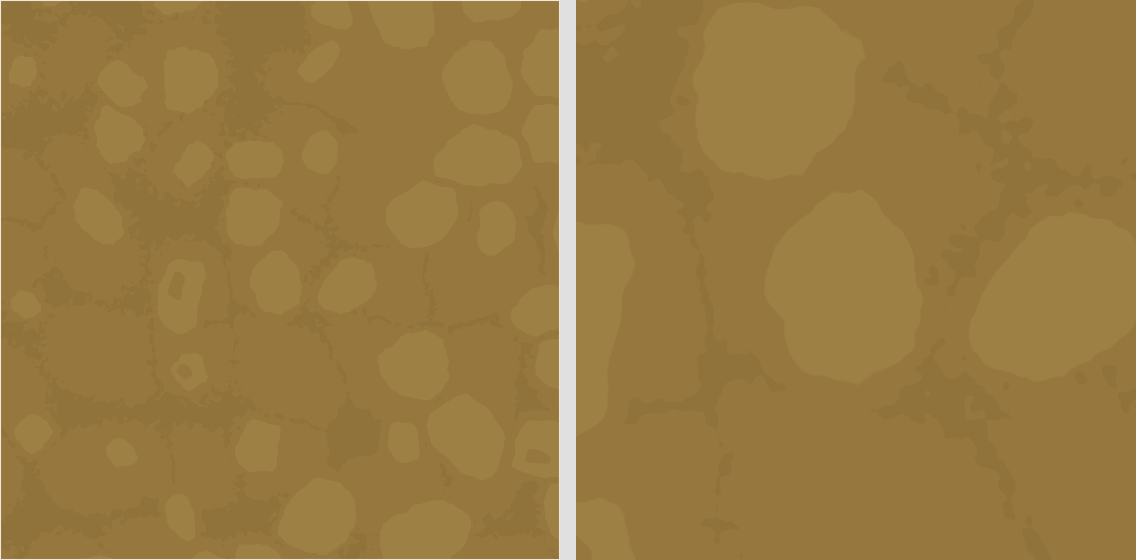
Left: the whole. Right: its middle third, enlarged.
This texture is drawn by a Shadertoy shader. Its source:

```glsl
// Ochre ground of rounded, softly angular pebbles in three close flat tones.
// Scattered warped ellipses form the pebbles; gradient noise frays the
// joints between them. A hairline pale frame closes the canvas.

const vec3 JOINT = vec3(0.565, 0.451, 0.227);
const vec3 GROUND = vec3(0.588, 0.471, 0.247);
const vec3 PEBBLE = vec3(0.612, 0.502, 0.268);
const vec3 FRAME = vec3(0.93, 0.91, 0.86);

vec2 hash2(vec2 p) {
    vec3 q = fract(p.xyx * vec3(0.1031, 0.1030, 0.0973));
    q += dot(q, q.yzx + 33.33);
    return fract((q.xx + q.yz) * q.zy);
}

float cornerSlope(vec2 cell, vec2 offset) {
    float angle = 6.2832 * hash2(cell + 71.0).x;
    return dot(vec2(cos(angle), sin(angle)), offset);
}

float gradientNoise(vec2 p) {
    vec2 i = floor(p), f = fract(p);
    vec2 u = f * f * f * (f * (f * 6.0 - 15.0) + 10.0);
    vec2 e = vec2(0.0, 1.0);
    float low = mix(cornerSlope(i, f), cornerSlope(i + e.yx, f - e.yx), u.x);
    float high = mix(cornerSlope(i + e, f - e), cornerSlope(i + 1.0, f - 1.0), u.x);
    return mix(low, high, u.y);
}

vec2 noise2(vec2 p) {
    return vec2(gradientNoise(p), gradientNoise(p + 37.4));
}

// Approximate distance to a slightly squared ellipse
float roundedStone(vec2 p, vec2 radii) {
    vec2 q = pow(abs(p) / radii, vec2(2.5));
    return (pow(q.x + q.y, 0.4) - 1.0) * min(radii.x, radii.y);
}

// Distance, in canvas units, to scattered stones kept apart by a gap.
// The share of filled cells runs from shares.x at the left to shares.y.
float stones(vec2 p, float cells, vec2 shares, vec2 sizes, float gap, float hollowShare, float seed) {
    vec2 g = p * cells, home = floor(g);
    float nearest = 2.0, second = 2.0;
    for (int y = -1; y <= 1; y++)
    for (int x = -1; x <= 1; x++) {
        vec2 cell = home + vec2(x, y);
        vec2 place = hash2(cell + seed);
        vec2 kind = hash2(cell + seed + 13.0);
        vec2 form = hash2(cell + seed + 29.0);
        float across = clamp((cell.x + 0.5) / cells, 0.0, 1.0);
        if (kind.x > mix(shares.x, shares.y, across)) continue;

        vec2 q = g - cell - 0.5 - 0.45 * (place - 0.5);
        float angle = 3.1416 * form.x;
        float c = cos(angle), s = sin(angle);
        q = mat2(c, -s, s, c) * q;
        float size = mix(sizes.x, sizes.y, clamp(kind.y + 0.4 * (across - 0.5), 0.0, 1.0));
        vec2 radii = size * vec2(1.15, mix(0.65, 1.05, form.y));
        float d = roundedStone(q, radii);
        if (fract(kind.x * 57.0) < hollowShare) {
            float hollow = roundedStone(q - 0.2 * radii, radii * mix(0.2, 0.6, place.x));
            d = max(d, -hollow);
        }
        second = min(second, max(nearest, d));
        nearest = min(nearest, d);
    }
    return max(nearest, gap + nearest - second) / cells;
}

float cover(float distance, float softness) {
    return 1.0 - smoothstep(-softness, softness, distance);
}

void mainImage(out vec4 fragColor, in vec2 fragCoord) {
    vec2 uv = fragCoord / iResolution.xy;
    float soft = max(0.0007, 0.5 / iResolution.y);

    // Bent outlines
    vec2 p = uv + 0.022 * noise2(uv * 10.0) + 0.008 * noise2(uv * 32.0);

    // Fine mottling, strongest toward the left
    float grain = gradientNoise(uv * 75.0) + 0.5 * gradientNoise(uv * 140.0 + 9.0);
    float rough = smoothstep(-0.5, 0.4, gradientNoise(uv * 4.0 + 5.0) + 0.35 - 0.6 * uv.x);

    // Light pebbles and the broader mid-tone patches that surround them
    float light = stones(p, 7.5, vec2(0.5, 0.85), vec2(0.18, 0.52), 0.1, 0.07, 90.0);
    light += 0.004 * rough * grain;
    float patches = stones(p + 0.3, 5.5, vec2(1.0), vec2(0.32, 0.54), 0.06, 0.0, 210.0);
    float calm = 0.28 - length((uv - vec2(0.93, 0.95)) * vec2(0.75, 1.0));
    float ground = min(min(patches, light - 0.009), -calm);
    ground += mix(0.004, 0.024, rough) * grain - 0.006;

    vec3 color = mix(JOINT, GROUND, cover(ground, soft));
    color = mix(color, PEBBLE, cover(light, soft));

    // Pale hairline frame
    vec2 margin = min(uv, 1.0 - uv);
    color = mix(color, FRAME, cover(min(margin.x, margin.y) - 0.002, soft));
    fragColor = vec4(color, 1.0);
}
```
